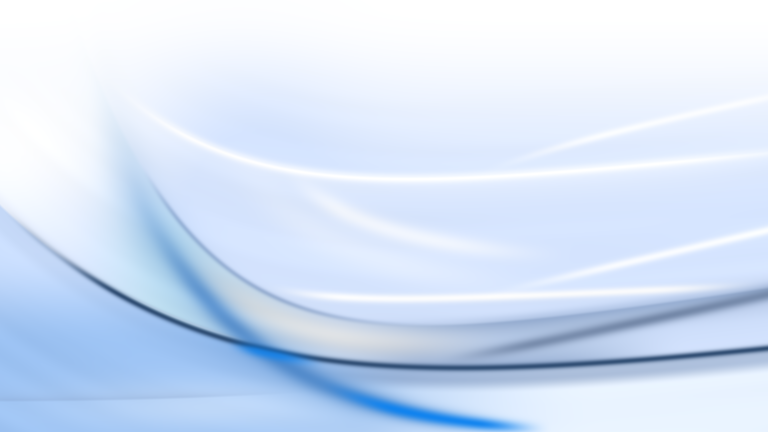
This background is drawn by a WebGL 2 fragment shader. Its source:

```glsl
#version 300 es
precision highp float;
// Pale blue silk: sweeping dark folds, white light streaks and a vivid blue beam.

uniform vec2 u_resolution;
out vec4 outColor;

const float ASPECT = 16.0 / 9.0;
const vec3 WHITE = vec3(1.0);
const vec3 PALE = vec3(0.83, 0.89, 0.995);
const vec3 MIST = vec3(0.91, 0.95, 1.0);
const vec3 MID_BLUE = vec3(0.61, 0.76, 0.95);
const vec3 STEEL = vec3(0.50, 0.60, 0.76);
const vec3 SILK = vec3(0.77, 0.84, 0.94);
const vec3 TEAL = vec3(0.76, 0.89, 0.95);
const vec3 CREAM = vec3(0.90, 0.89, 0.87);
const vec3 BEAM = vec3(0.27, 0.51, 0.78);
const vec3 VIVID = vec3(0.04, 0.50, 0.93);
const vec3 INK = vec3(0.13, 0.25, 0.40);
const float GRAIN = 0.035;

// Curves: tail height, tail slope, drop, decay rate.
const vec4 MAIN_FOLD = vec4(-0.015, 0.115, 0.54, 2.0);
const vec4 UPPER_FOLD = vec4(0.12, 0.147, 0.50, 3.7);
const vec4 RISING_FOLD = vec4(0.155, 0.215, 0.01, 6.0);
const vec4 BLUE_BEAM = vec4(-0.03, 0.02, 0.68, 3.05);
const vec4 HIGH_STREAK = vec4(0.495, 0.10, 0.32, 3.3);
const vec4 HIGH_BRANCH = vec4(0.645, 0.21, -0.03, 5.0);
const vec4 MID_STREAK = vec4(0.42, -0.03, 0.152, 4.6);
const vec4 LOW_STREAK = vec4(0.29, 0.045, 0.035, 6.0);
const vec4 LOW_BRANCH = vec4(0.324, 0.23, 0.0, 1.0);

// Signed distance above a decaying curve that starts at x0.
float swoop(vec2 p, float x0, vec4 c) {
  float s = max(p.x - x0, -0.3);
  float e = c.z * exp(-c.w * s * (1.0 + 0.2 * s));
  float slope = c.y - c.w * (1.0 + 0.4 * s) * e;
  return (p.y - c.x - c.y * s - e) / sqrt(1.0 + slope * slope);
}

float stroke(float d, float w) { return exp(-d * d / (w * w)); }

// Sharp at d = 0, fading out towards positive d.
float skirt(float d, float w) {
  return smoothstep(-0.004, 0.004, d) * exp(-max(d, 0.0) / w);
}

float rise(float a, float b, float x) { return smoothstep(a, b, x); }

float span(float a, float b, float c, float d, float x) {
  return rise(a, b, x) * (1.0 - rise(c, d, x));
}

float blob(vec2 p, vec2 center, vec2 size) {
  vec2 q = (p - center) / size;
  return exp(-dot(q, q));
}

float hash(vec2 p) {
  vec3 q = fract(vec3(p.xyx) * 0.1031);
  q += dot(q, q.yzx + 33.33);
  return fract((q.x + q.y) * q.z);
}

float noise(vec2 p) {
  vec2 i = floor(p), f = fract(p);
  f = f * f * (3.0 - 2.0 * f);
  return mix(mix(hash(i), hash(i + vec2(1, 0)), f.x),
             mix(hash(i + vec2(0, 1)), hash(i + vec2(1, 1)), f.x), f.y);
}

void main() {
  vec2 p = gl_FragCoord.xy / u_resolution * vec2(ASPECT, 1.0);
  float x = p.x;
  float mainD = swoop(p, 0.0, MAIN_FOLD);
  float upperD = swoop(p, 0.324, UPPER_FOLD);
  float risingD = swoop(p, 1.0185, RISING_FOLD);
  float beamD = swoop(p, 0.2546, BLUE_BEAM);
  float highD = swoop(p, 0.2546, HIGH_STREAK);
  float midD = swoop(p, 0.69, MID_STREAK);

  // Sky: white above and left, pale blue towards the middle
  float sky = 1.0 - rise(0.5, 0.98, p.y);
  sky += 0.4 * blob(p, vec2(0.55, 0.70), vec2(0.25, 0.2));
  sky *= 1.0 - 0.95 * blob(p, vec2(0.05, 0.68), vec2(0.30, 0.24));
  vec3 col = mix(WHITE, PALE, clamp(sky, 0.0, 1.0));

  // White streaks with soft halos
  float light = span(0.2, 0.45, 1.5, 2.1, x) * (0.65 * stroke(highD, 0.011) + 0.4 * skirt(-highD, 0.05));
  light += 0.8 * span(1.1, 1.4, 1.7, 2.0, x) * stroke(swoop(p, 1.157, HIGH_BRANCH), 0.009);
  light += 0.65 * span(0.65, 0.8, 1.0, 1.35, x) * stroke(midD, 0.022);
  light += 0.3 * span(0.5, 0.75, 0.9, 1.3, x) * stroke(midD + 0.07, 0.04);
  light += 0.95 * span(0.6, 0.8, 1.5, 1.8, x) * stroke(swoop(p, 0.67, LOW_STREAK), 0.010);
  light += 0.85 * rise(1.1, 1.45, x) * stroke(swoop(p, 1.157, LOW_BRANCH), 0.010);
  col = mix(col, WHITE, clamp(light, 0.0, 1.0));

  // Silk between the upper and main folds
  float fold = (1.0 - rise(-0.006, 0.006, upperD)) * rise(0.15, 0.42, x);
  vec3 silk = mix(TEAL, SILK, rise(0.3, 0.8, x));
  silk = mix(silk, PALE, rise(1.25, 1.6, x) * (1.0 - rise(-0.03, 0.03, risingD)));
  silk = mix(silk, CREAM, 0.75 * span(0.4, 0.6, 0.9, 1.2, x) * stroke(upperD + 0.045, 0.035));
  silk = mix(silk, STEEL, 0.55 * rise(0.75, 1.25, x) * skirt(-upperD, 0.045));
  col = mix(col, silk, fold * (0.35 + 0.65 * (1.0 - rise(0.4, 0.62, p.y))));
  col = mix(col, STEEL, 0.6 * span(0.32, 0.42, 0.6, 1.1, x) * stroke(upperD, 0.006));
  col = mix(col, STEEL, 0.35 * rise(0.8, 1.3, x) * stroke(upperD, 0.014));
  col = mix(col, STEEL, 0.75 * span(0.75, 1.0, 1.25, 1.6, x) * skirt(mainD, 0.035));
  col = mix(col, STEEL * 0.8, 0.8 * rise(1.0, 1.25, x) * stroke(risingD, 0.014));

  // Lower cloth: blue at the left, near white at the right
  vec3 cloth = mix(MID_BLUE, MIST, rise(0.5, 1.4, x));
  cloth = mix(cloth, PALE, 0.8 * rise(0.2, 0.42, p.y));
  cloth = mix(cloth, MIST, 0.45 * blob(p, vec2(0.5, 0.06), vec2(0.35, 0.06)));
  float hem = p.y - 0.072 - 0.04 * x * x;
  cloth = mix(cloth, STEEL, 0.35 * (1.0 - rise(0.4, 0.75, x)) * skirt(hem, 0.012));
  cloth = mix(cloth, STEEL, 0.55 * rise(0.65, 0.95, x) * (1.0 - rise(0.025, 0.06, -mainD)));
  col = mix(col, cloth, 1.0 - rise(-0.004, 0.004, mainD));

  // Blue beam, brightest near the bottom
  col = mix(col, BEAM, 0.25 * span(0.2, 0.35, 0.8, 1.0, x) * stroke(beamD, 0.065));
  col = mix(col, BEAM, 0.75 * span(0.28, 0.5, 0.9, 1.2, x) * stroke(beamD, 0.024));
  col = mix(col, VIVID, 0.95 * span(0.72, 0.92, 1.1, 1.28, x) * stroke(beamD, 0.014));

  // Main dark edge with a thin sheen
  col = mix(col, INK, (0.2 + 0.7 * rise(0.1, 0.28, x)) * rise(0.0, 0.1, x) * stroke(mainD, 0.0075));
  col = mix(col, VIVID, 0.75 * span(0.52, 0.6, 0.64, 0.76, x) * stroke(mainD + 0.008, 0.013));
  col = mix(col, SILK, 0.4 * span(0.25, 0.35, 0.45, 0.6, x) * stroke(mainD - 0.009, 0.003));

  // Fine threads flowing along the folds
  float thread = noise(vec2(x * 1.5, mainD * 32.0)) - 0.5;
  col += GRAIN * thread * (1.0 - rise(0.45, 0.9, p.y));
  outColor = vec4(clamp(col, 0.0, 1.0), 1.0);
}
```
